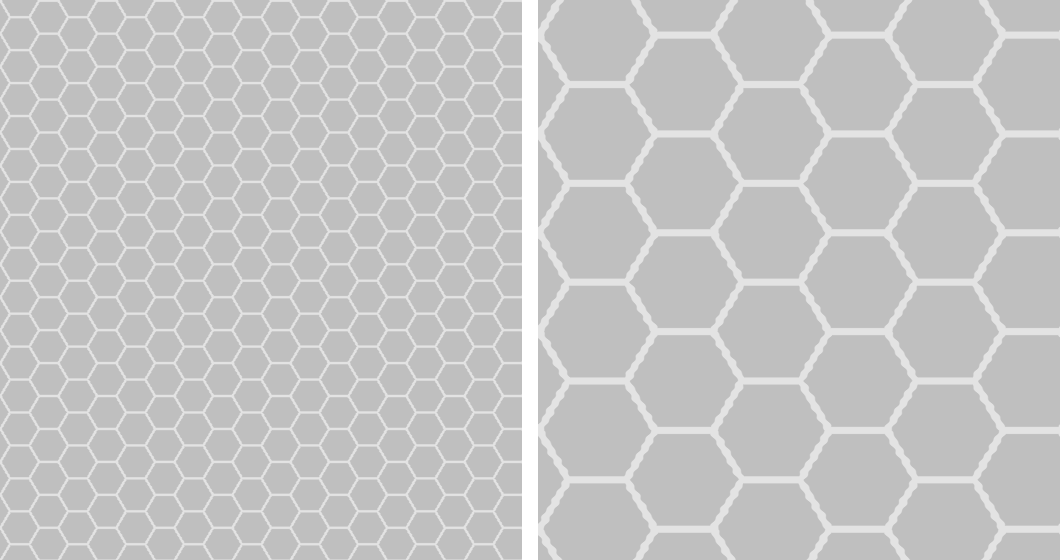
Left, the full canvas; right, a detail of the centre.
A WebGL 2 fragment shader for this pattern:

```glsl
#version 300 es
precision highp float;
// Pale outlines of flat-topped hexagons on plain grey, 9 by 17 repeats.
// Two offset lattices of cell centres give the distance to the nearest
// cell border; wrapping sines roughen the slanted sides a little.

uniform vec2 u_resolution;
out vec4 outColor;

const vec2 REPEATS = vec2(9.0, 17.0);          // whole repeats across and up
const vec2 PHASE = vec2(-0.34, 0.022);         // grid shift, in repeats
const vec2 CELL = vec2(1.7320508, 1.0);        // repeat size, in row heights
const float LINE_WIDTH = 0.072;                // in row heights
const float ROUGHNESS = 0.012;                 // sideways wobble, in row heights
const vec2 WOBBLE_A = vec2(18.0, 187.0);       // whole cycles across and up
const vec2 WOBBLE_B = vec2(-31.0, 113.0);
const vec3 FILL_COLOR = vec3(0.75);
const vec3 LINE_COLOR = vec3(0.89);
const float TAU = 6.2831853;

// Flat-topped hexagonal norm: 0.5 on the border of a cell one row high.
float hexNorm(vec2 p) {
  p = abs(p);
  return max(p.y, dot(p, 0.5 * CELL));
}

// Distance to the nearest border of the honeycomb.
float borderDistance(vec2 p) {
  vec2 a = mod(p, CELL) - 0.5 * CELL;
  vec2 b = mod(p - 0.5 * CELL, CELL) - 0.5 * CELL;
  return 0.5 - min(hexNorm(a), hexNorm(b));
}

// Sideways unevenness that wraps at the canvas edges.
float wobble(vec2 uv) {
  return 0.6 * sin(TAU * dot(uv, WOBBLE_A)) + 0.4 * sin(TAU * dot(uv, WOBBLE_B));
}

void main() {
  vec2 uv = gl_FragCoord.xy / u_resolution;
  vec2 p = (uv * REPEATS + PHASE) * CELL;
  p.x += ROUGHNESS * wobble(uv);

  // Smooth the line over about one and a half pixels.
  float pixel = REPEATS.y / u_resolution.y;
  float halfWidth = 0.5 * LINE_WIDTH;
  float line = 1.0 - smoothstep(halfWidth - 0.75 * pixel, halfWidth + 0.75 * pixel, borderDistance(p));

  outColor = vec4(mix(FILL_COLOR, LINE_COLOR, line), 1.0);
}
```
